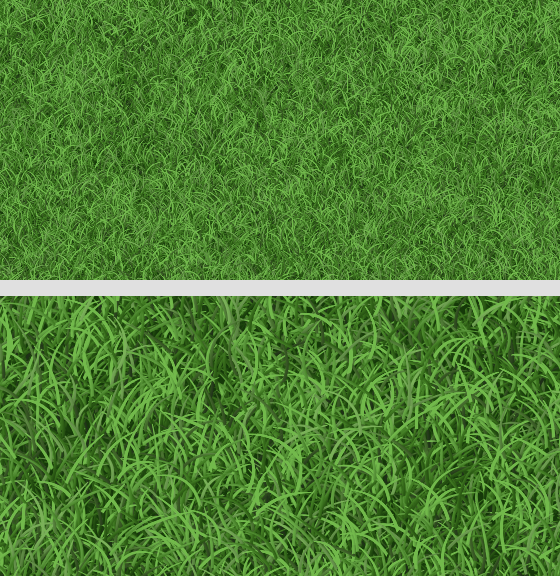
Top, the full canvas; bottom, a detail of the centre.
A WebGL 2 fragment shader for this texture:

```glsl
#version 300 es
precision highp float;
precision highp int;

uniform vec2 u_resolution;
out vec4 fragColor;

// Blade geometry, in canvas heights
const int LAYERS = 30;
const float CELL = 0.043;
const float HALF_LENGTH_MIN = 0.020;
const float HALF_LENGTH_MAX = 0.040;
const float HALF_WIDTH = 0.0019;
const float LEAN_RANGE = 1.25;
const float BEND_MIN = 0.03;
const float BEND_MAX = 0.45;

// Tone: 0 is deep shade, 1 is a sunlit blade
const float TONE_LOW = 0.28;
const float TONE_DEPTH = 0.62;
const float TONE_SPREAD = 1.0;
const float TONE_ALONG = 0.35;
const float TONE_ACROSS = 0.10;
const float SHADOW = 0.14;
const float SHADOW_REACH = 0.007;
const float CONTRAST = 1.4;
const float PIVOT = 0.53;

// Uneven growth and ground
const float PATCH_SCALE = 5.0;
const float PATCH_TONE = 0.14;
const float CLUMP_SCALE = 19.0;
const float CLUMP_TONE = 0.20;
const float SOIL_SCALE = 70.0;
const float DULL_SHARE = 0.22;
const float DULL_DIMMING = 0.78;

const vec3 SHADE  = vec3(0.13, 0.29, 0.06);
const vec3 DARK   = vec3(0.19, 0.38, 0.09);
const vec3 MID    = vec3(0.26, 0.49, 0.14);
const vec3 LIGHT  = vec3(0.35, 0.58, 0.23);
const vec3 BRIGHT = vec3(0.41, 0.67, 0.27);
const vec3 DULL_SHIFT = vec3(0.035, -0.03, 0.055);

uvec3 scramble(uvec3 v) {
  v = v * 1664525u + 1013904223u;
  v.x += v.y * v.z; v.y += v.z * v.x; v.z += v.x * v.y;
  v ^= v >> 16u;
  v.x += v.y * v.z; v.y += v.z * v.x; v.z += v.x * v.y;
  return v;
}

vec3 unit(uvec3 v) { return vec3(v) * exp2(-32.0); }

float cornerGradient(ivec2 corner, vec2 offset) {
  float angle = 6.2832 * unit(scramble(uvec3(ivec3(corner, 977)))).x;
  return dot(vec2(cos(angle), sin(angle)), offset);
}

float gradientNoise(vec2 p) {
  ivec2 i = ivec2(floor(p));
  vec2 f = fract(p);
  vec2 u = f * f * f * (f * (f * 6.0 - 15.0) + 10.0);
  float a = cornerGradient(i, f);
  float b = cornerGradient(i + ivec2(1, 0), f - vec2(1, 0));
  float c = cornerGradient(i + ivec2(0, 1), f - vec2(0, 1));
  float d = cornerGradient(i + ivec2(1, 1), f - vec2(1, 1));
  return mix(mix(a, b, u.x), mix(c, d, u.x), u.y);
}

vec3 grassRamp(float tone) {
  float s = tone * 4.0;
  vec3 c = mix(SHADE, DARK, clamp(s, -0.8, 1.0));
  c = mix(c, MID, clamp(s - 1.0, 0.0, 1.0));
  c = mix(c, LIGHT, clamp(s - 2.0, 0.0, 1.0));
  return mix(c, BRIGHT, clamp(s - 3.0, 0.0, 1.6));
}

// Lays one curved blade over the surface (x: tone, y: dullness)
void addBlade(inout vec2 surface, vec2 p, ivec2 cell, int layer, float pixel) {
  uvec3 seed = scramble(uvec3(ivec3(cell, layer)));
  vec3 place = unit(seed);
  vec3 look = unit(scramble(seed));

  float lean = (place.z * 2.0 - 1.0) * LEAN_RANGE;
  float halfLength = mix(HALF_LENGTH_MIN, HALF_LENGTH_MAX, look.x);
  float bend = mix(BEND_MIN, BEND_MAX, look.y) * sign(lean);
  vec2 axis = vec2(sin(lean), cos(lean));
  vec2 q = p - (vec2(cell) + place.xy) * CELL;

  // Parabolic spine that droops toward the leaning side
  float along = dot(q, axis);
  float t = clamp(along / halfLength, -1.0, 1.0);
  float side = dot(q, vec2(axis.y, -axis.x)) - bend * halfLength * t * t;
  side *= inversesqrt(1.0 + 4.0 * bend * bend * t * t);
  float dist = abs(side);

  float rise = t * 0.5 + 0.5;
  float width = HALF_WIDTH * (1.0 - 0.75 * rise * rise);
  float ends = clamp((halfLength - abs(along)) / pixel + 0.5, 0.0, 1.0);
  float cover = ends * clamp((width - dist) / pixel + 0.5, 0.0, 1.0);
  float halo = ends * (1.0 - smoothstep(0.0, SHADOW_REACH, dist));

  float depth = float(layer) / float(LAYERS - 1);
  float tone = TONE_LOW + TONE_DEPTH * depth
             + TONE_SPREAD * (look.z - 0.5) + TONE_ALONG * (rise - 0.5)
             - TONE_ACROSS * clamp(side / width, -1.0, 1.0);
  float dull = step(1.0 - DULL_SHARE, fract(look.x * 37.0));
  tone *= mix(1.0, DULL_DIMMING, dull);
  surface.x *= 1.0 - SHADOW * halo;
  surface = mix(surface, vec2(tone, dull), cover);
}

void main() {
  vec2 p = gl_FragCoord.xy / u_resolution.y;
  float pixel = 1.0 / u_resolution.y;

  // Shaded ground, then blades from the deepest layer to the top
  vec2 surface = vec2(0.08 + 0.25 * gradientNoise(p * SOIL_SCALE), 0.0);
  for (int layer = 0; layer < LAYERS; layer++) {
    vec2 shift = unit(scramble(uvec3(layer, 31, 57))).xy * CELL;
    ivec2 home = ivec2(floor((p + shift) / CELL));
    for (int j = -1; j <= 1; j++)
      for (int i = -1; i <= 1; i++)
        addBlade(surface, p + shift, home + ivec2(i, j), layer, pixel);
  }

  // Broad uneven growth
  float tone = PIVOT + CONTRAST * (surface.x - PIVOT);
  tone += PATCH_TONE * gradientNoise(p * PATCH_SCALE);
  tone += CLUMP_TONE * gradientNoise(p * CLUMP_SCALE);
  vec3 color = grassRamp(tone) + DULL_SHIFT * surface.y;
  fragColor = vec4(clamp(color, 0.0, 1.0), 1.0);
}
```
